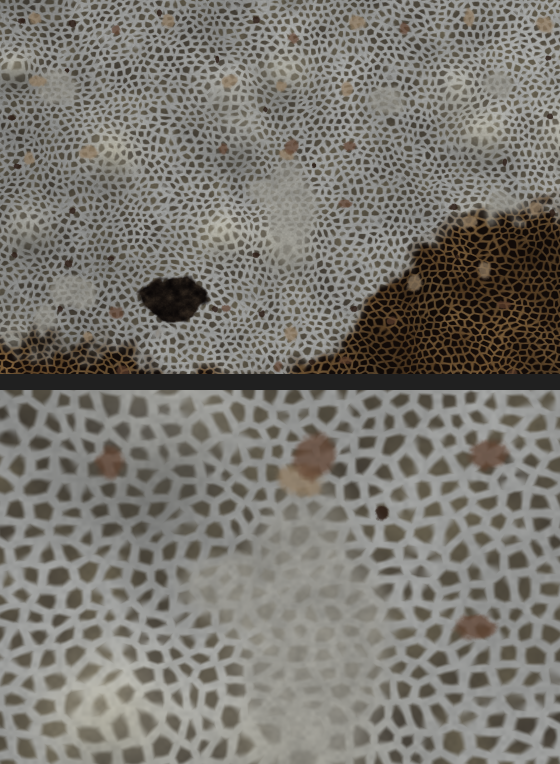
Top: the whole. Bottom: its middle third, enlarged.
This texture is drawn by a Shadertoy shader. Its source:

```glsl
// Porous underside of a bracket fungus: pale honeycomb, soft domes, stains and a rotten brown corner.

float hash(vec2 p) {
    return fract(sin(dot(p, vec2(127.1, 311.7))) * 43758.5453);
}

vec2 hash2(vec2 p) {
    return vec2(hash(p), hash(p + 57.3));
}

float noise(vec2 p) {
    vec2 i = floor(p), f = fract(p);
    f = f * f * (3.0 - 2.0 * f);
    return mix(mix(hash(i), hash(i + vec2(1, 0)), f.x),
               mix(hash(i + vec2(0, 1)), hash(i + vec2(1, 1)), f.x), f.y);
}

float fbm(vec2 p) {
    float sum = 0.0, amp = 0.5;
    for (int i = 0; i < 4; i++) {
        sum += amp * noise(p);
        p = p * 2.03 + 17.1;
        amp *= 0.5;
    }
    return sum / 0.9375;
}

// Height of the scattered soft domes
float domes(vec2 p, float spacing) {
    vec2 cell = floor(p / spacing);
    float h = 0.0;
    for (int y = -1; y <= 1; y++)
    for (int x = -1; x <= 1; x++) {
        vec2 id = cell + vec2(x, y);
        vec2 center = (id + 0.15 + 0.7 * hash2(id)) * spacing;
        float radius = spacing * mix(0.2, 0.36, hash(id + 9.4));
        vec2 d = (p - center) / radius;
        h += step(0.4, hash(id + 31.7)) * exp(-dot(d, d));
    }
    return h;
}

// Gap between the two nearest cell centers: 0 on a wall, near 1 mid-pore
float poreGap(vec2 p, float jitter) {
    vec2 cell = floor(p);
    float near = 9.0, second = 9.0;
    for (int y = -2; y <= 2; y++)
    for (int x = -2; x <= 2; x++) {
        vec2 id = cell + vec2(x, y);
        vec2 center = id + 0.5 + jitter * (hash2(id) - 0.5);
        center.x += 0.5 * mod(id.y, 2.0) - 0.25;
        float d = length(p - center);
        second = min(second, max(near, d));
        near = min(near, d);
    }
    return second - near;
}

// Ragged blob mask, 1 inside
float blob(vec2 p, vec2 center, vec2 radius, float soft) {
    float rough = 0.8 * (fbm(p * 1.2 / radius.y) - 0.5);
    float d = length((p - center) / radius) + rough;
    return 1.0 - smoothstep(1.0 - soft, 1.0 + soft, d);
}

// One ragged blob in some cells of a grid
float scatter(vec2 p, float spacing, float size, float share, float seed) {
    vec2 id = floor(p / spacing);
    vec2 center = (id + 0.35 + 0.3 * hash2(id + seed)) * spacing;
    vec2 radius = size * (0.6 + 0.6 * hash2(id + seed + 5.0));
    return step(hash(id + seed + 11.0), share) * blob(p, center, radius, 0.3);
}

void mainImage(out vec4 fragColor, in vec2 fragCoord) {
    vec2 p = fragCoord / iResolution.y;

    // Relief bends the pores and catches light from above
    float e = 0.004, spacing = 0.23;
    float height = domes(p, spacing);
    vec2 slope = vec2(domes(p + vec2(e, 0), spacing), domes(p + vec2(0, e), spacing)) - height;
    slope /= e;
    vec2 drift = vec2(fbm(p * 5.0), fbm(p * 5.0 + 40.0)) - 0.5;
    vec2 bent = p + 0.0005 * slope + 0.05 * drift;
    float gap = poreGap(bent * vec2(46.0, 53.0), 0.68);

    // Rotten corner at lower right and a strip at lower left
    float edge = 0.41 * smoothstep(0.82, 1.22, p.x) + 0.05 * (1.0 - smoothstep(0.3, 0.5, p.x));
    float wobble = 0.2 * (fbm(p * 7.0 + 3.0) - 0.5) + 0.05 * (noise(p * 45.0) - 0.5);
    float rot = 1.0 - smoothstep(-0.04, 0.04, p.y - edge + wobble);

    // Pale flesh
    float tone = fbm(p * 3.5 + 8.0);
    float cloud = fbm(p * 14.0);
    float dimLeft = 1.0 - smoothstep(0.0, 0.55, p.x);
    float light = 0.99 + 0.22 * (tone - 0.5) + 0.2 * (cloud - 0.5) - 0.1 * dimLeft
                + 0.07 * height - 0.008 * slope.y;
    vec3 wall = vec3(0.595, 0.6, 0.595) * light;
    wall *= mix(vec3(1), vec3(1.03, 1.0, 0.9), clamp(height, 0.0, 1.0) * tone);
    vec3 hole = mix(vec3(0.25, 0.23, 0.2), vec3(0.38, 0.355, 0.29), noise(p * 22.0)) * light;
    float pore = smoothstep(0.17, 0.62, gap) * (1.0 - 0.3 * clamp(height, 0.0, 1.0));
    vec3 color = mix(wall, hole, pore);

    // Smooth film over some pores, with a powdery grain
    float film = scatter(p + 0.03 * drift, 0.3, 0.055, 0.45, 3.0);
    film = max(film, blob(p, vec2(0.78, 0.44), vec2(0.06, 0.13), 0.35));
    film = max(film, blob(p, vec2(0.2, 0.22), vec2(0.06, 0.045), 0.2));
    vec3 filmColor = vec3(0.6, 0.595, 0.565) * (0.86 + 0.22 * fbm(p * 60.0));
    color = mix(color, filmColor, film * 0.75);

    // Brown rot with black pores
    vec3 rotWall = mix(vec3(0.25, 0.17, 0.09), vec3(0.46, 0.36, 0.23), fbm(p * 13.0 + 5.0));
    vec3 rotHole = vec3(0.065, 0.04, 0.03);
    vec3 rotColor = mix(rotWall, rotHole, smoothstep(0.06, 0.45, gap));
    rotColor *= 0.65 + 0.7 * fbm(p * 9.0 + 21.0);
    color = mix(color, rotColor, rot);

    // Peach swellings, rusty stains, dark crumbs
    color = mix(color, vec3(0.56, 0.48, 0.38), 0.75 * scatter(p, 0.17, 0.02, 0.28, 23.0));
    color = mix(color, vec3(0.37, 0.25, 0.18), 0.7 * scatter(p + 0.06, 0.15, 0.016, 0.3, 41.0));
    color = mix(color, vec3(0.17, 0.11, 0.08), 0.85 * scatter(p + 0.02, 0.13, 0.009, 0.25, 67.0));

    // Dark clod
    float clod = blob(p, vec2(0.46, 0.21), vec2(0.085, 0.06), 0.1);
    float crumb = fbm(p * 55.0);
    color = mix(color, mix(vec3(0.03, 0.02, 0.02), vec3(0.27, 0.22, 0.17), crumb * crumb), clod);

    // Fine grain
    color *= 0.96 + 0.08 * noise(p * 230.0);
    fragColor = vec4(color, 1.0);
}
```
